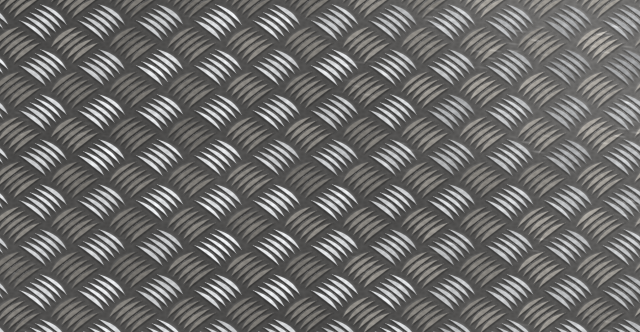
Give the GLSL for this texture, as a Shadertoy shader.

```glsl
// Brushed steel tread plate: five-bar clusters woven in alternating diagonals
#define REPEATS vec2(10.97, 7.38)   // repeats across and down
#define PHASE vec2(0.758, 0.904)    // centre of the first bright cluster
#define BAR_GAP 0.178               // spacing of bars, in cells
#define BAR_REACH 0.43              // half length of a bar
#define BAR_WIDTH 0.052             // half width at the middle
#define BAR_BEND 0.32               // curvature of a bar
#define WEAR 0.14                   // strength of grain and scuffs
#define GLINT vec3(0.98, 0.99, 1.0)
#define DULL vec3(0.55, 0.535, 0.51)
#define STEEL vec3(0.325, 0.322, 0.318)

float hash(vec2 p) {
    p = fract(p * vec2(0.1031, 0.1137));
    p += dot(p, p.yx + 33.33);
    return fract((p.x + p.y) * p.x * 17.3);
}

// Distance to the nearest scattered point
float cellular(vec2 p) {
    vec2 base = floor(p);
    float nearest = 2.0;
    for (int y = -1; y <= 1; y++)
    for (int x = -1; x <= 1; x++) {
        vec2 c = base + vec2(x, y);
        vec2 point = c + vec2(hash(c + 7.0), hash(c + 61.0));
        nearest = min(nearest, length(p - point));
    }
    return nearest;
}

// Tapered bar: coverage at signed offset d across and t along
float bar(float d, float t, float width, float soft) {
    float u = t / BAR_REACH;
    float halfWidth = width * (1.0 - u * u);
    return 1.0 - smoothstep(-soft, soft, abs(d) - halfWidth);
}

void mainImage(out vec4 fragColor, in vec2 fragCoord) {
    vec2 uv = fragCoord / iResolution.xy;
    vec2 p = uv * REPEATS - PHASE;
    float soft = 0.75 * length(REPEATS / iResolution.xy);

    // Diagonal checkerboard of cells
    vec2 diagonal = vec2(p.x - p.y, p.x + p.y);
    vec2 cell = floor(diagonal + 0.5);
    vec2 local = diagonal - cell;
    bool bright = mod(cell.x + cell.y, 2.0) < 0.5;
    float along = bright ? local.x : local.y;
    float across = bright ? local.y : -local.x;

    // Nearest of five curved bars
    across += BAR_BEND * along * along - 0.02;
    float index = clamp(floor(across / BAR_GAP + 0.5), -2.0, 2.0);
    float d = across - index * BAR_GAP;
    float clusterTone = hash(cell + 100.0);
    float barTone = hash(cell * 5.0 + index + 200.0);

    // Plate lighting: darker at left, paler toward the upper right
    float sheen = smoothstep(0.35, 1.1, uv.x) * (0.45 + 0.55 * uv.y);
    float corner = smoothstep(0.75, 1.25, uv.x * 0.7 + uv.y * 0.6);
    float waves = sin(uv.x * 9.0 + 2.0 * sin(uv.y * 5.0)) * sin(uv.y * 8.0 + uv.x * 3.0);
    float light = 0.93 + 0.26 * sheen + 0.2 * corner + 0.05 * waves;
    vec3 color = STEEL * light;

    // Shaded foot and soft flank of each bar
    float shadow = bar(d + 0.045, along, BAR_WIDTH * 1.1, soft * 1.5);
    float flank = bar(d - 0.015, along, BAR_WIDTH * 1.5, soft * 1.5);
    color *= 1.0 - 0.27 * shadow;
    color += 0.06 * flank;

    // Polished crests: strong glints one way, dull reflections the other
    float crest = bar(d, along, BAR_WIDTH * (0.85 + 0.3 * barTone), soft);
    float fade = 1.0 - 0.22 * sheen - 0.12 * clusterTone - 0.1 * barTone;
    vec3 glint = GLINT * fade * (1.0 - 0.6 * along * along);
    vec3 dull = DULL * (0.8 + 0.25 * clusterTone + 0.1 * barTone + 0.35 * sheen);
    color = mix(color, bright ? glint : dull, crest * (bright ? 0.97 : 0.85));

    // Fine grain, and pale scuffs gathered at the right
    float grain = cellular(p * 11.0) - 0.45;
    float patchMask = smoothstep(0.35, 0.05, cellular(p * 0.55 + 3.0));
    float scratch = smoothstep(0.3, 0.0, cellular(p * vec2(2.0, 7.0) + p.yx));
    color *= 1.0 + WEAR * grain;
    color += WEAR * scratch * patchMask * (0.3 + sheen);

    fragColor = vec4(clamp(color, 0.0, 1.0), 1.0);
}
```
